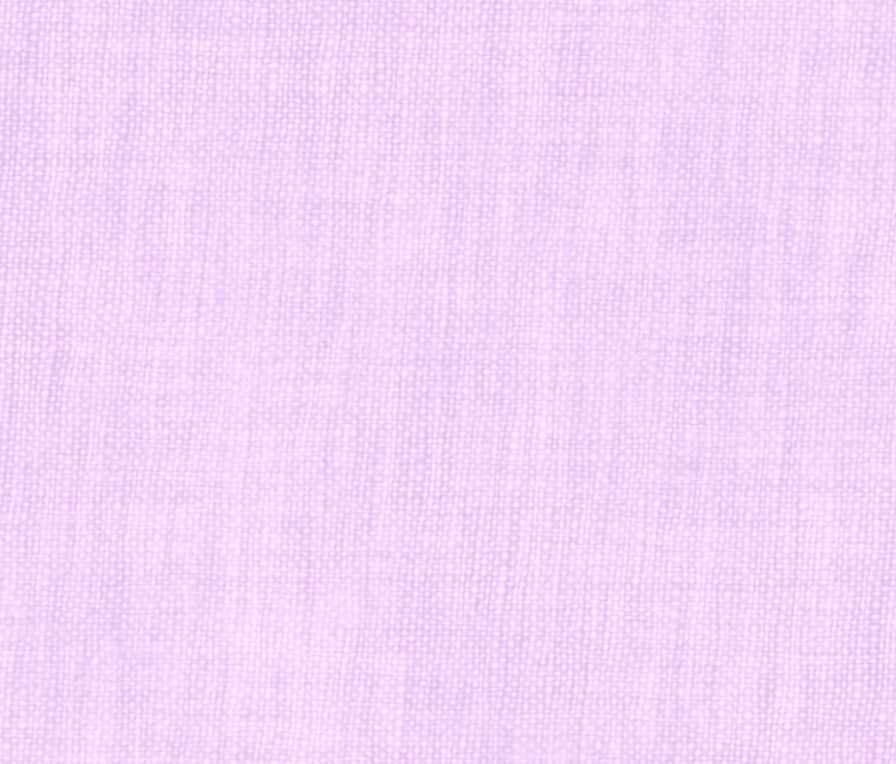
Write a WebGL 1 fragment shader that draws this texture.

```glsl
precision highp float;
// Pale lilac plain-weave cotton with leaning warp threads, thin slubs and faint flecks.
uniform vec2 u_resolution;

const float PI = 3.14159265;

float hash(vec2 p) {
  vec3 q = fract(vec3(p.xyx) * 0.1031);
  q += dot(q, q.yzx + 33.33);
  return fract((q.x + q.y) * q.z);
}

float noise(vec2 p) {
  vec2 i = floor(p);
  vec2 f = fract(p);
  f = f * f * (3.0 - 2.0 * f);
  return mix(mix(hash(i), hash(i + vec2(1.0, 0.0)), f.x),
             mix(hash(i + vec2(0.0, 1.0)), hash(i + vec2(1.0, 1.0)), f.x), f.y);
}

// Noise centred on zero, shifted into positive cells
float signedNoise(vec2 p) {
  return noise(p + 50.0) - 0.5;
}

float cloud(vec2 p) {
  return signedNoise(p) + 0.5 * signedNoise(p * 2.1 + 17.0);
}

// Ridges of both thread sets plus the alternating over-under crossings
float weave(vec2 t) {
  float crossing = cos(PI * t.x) * cos(PI * t.y);
  return 0.50 * cos(2.0 * PI * t.x) + 0.32 * cos(2.0 * PI * t.y) + 0.55 * crossing;
}

// Light and dark stretches along individual threads
float slubs(vec2 t) {
  float warp = signedNoise(t * vec2(1.1, 0.07))
             + 0.4 * signedNoise(t * vec2(0.5, 0.025) + 90.0);
  float weft = signedNoise(t * vec2(0.05, 1.1) + 210.0);
  return 0.36 * warp + 0.24 * weft;
}

// Rare small knots of darker fibre
float flecks(vec2 p) {
  vec2 grid = p * 6.0;
  vec2 cell = floor(grid);
  vec2 centre = 0.2 + 0.6 * vec2(hash(cell + 11.0), hash(cell + 47.0));
  float present = step(0.9, hash(cell + 83.0));
  return present * (1.0 - smoothstep(0.008, 0.045, length(fract(grid) - centre)));
}

void main() {
  vec2 p = gl_FragCoord.xy / u_resolution.y;

  // Lean and wander of the threads
  vec2 bent = p + 0.006 * vec2(cloud(p * 5.0), cloud(p * 4.0 + 31.0));
  vec2 threads = vec2(bent.x - 0.075 * bent.y, bent.y + 0.015 * bent.x) * vec2(114.0, 138.0);
  threads += 0.7 * vec2(signedNoise(threads * vec2(0.5, 0.12)),
                        signedNoise(threads * vec2(0.15, 0.5) + 130.0));

  // Cloth relief, worn smoother in broad patches
  float relief = 0.46 + 0.25 * cloud(p * 4.5 + 70.0) + 0.3 * signedNoise(threads * 0.25);
  float tone = 0.50 + relief * weave(threads) + slubs(threads);
  tone += 0.16 * cloud(p * vec2(3.0, 3.6) + 8.0);
  tone += 0.50 * signedNoise(threads * vec2(1.9, 1.5) + 300.0);
  tone -= 0.45 * flecks(p);
  tone = clamp(tone, -0.2, 1.15);

  // Lilac shadow to pale pink-white thread
  vec3 lilac = mix(vec3(0.91, 0.77, 0.95), vec3(0.99, 0.90, 1.0), tone);
  lilac += vec3(0.028, 0.0, 0.014) * tone * (1.0 - tone);
  gl_FragColor = vec4(clamp(lilac, 0.0, 1.0), 1.0);
}
```
